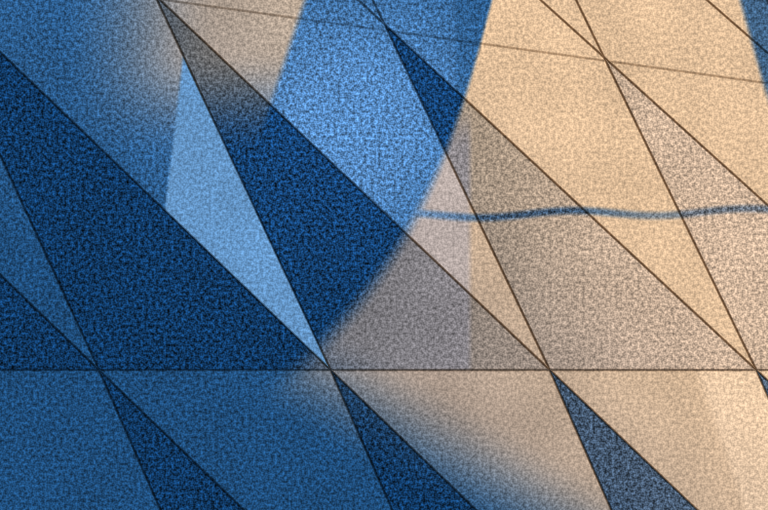
Reproduce this texture procedurally as a WebGL 2 fragment shader.

```glsl
#version 300 es
precision highp float;

#define CANVAS vec2(7.68, 5.10)
#define SEAM_Y 1.40
#define JOINT_WIDTH 0.011
#define JOINT_DEPTH 0.62
#define GRAIN_SCALE 27.0
#define GRAIN_SHADE 0.85
#define GRAIN_SUN 0.34
#define BAND_STRENGTH 0.72

uniform vec2 u_resolution;
out vec4 fragColor;

const vec3 SHADE_DARK = vec3(0.065, 0.215, 0.375);
const vec3 SHADE_DEEP_GLOW = vec3(0.09, 0.26, 0.45);
const vec3 SHADE_LIGHT = vec3(0.12, 0.295, 0.47);
const vec3 SKY_BLUE = vec3(0.34, 0.54, 0.76);
const vec3 FACET_BLUE = vec3(0.39, 0.58, 0.77);
const vec3 SUN_GREY = vec3(0.64, 0.58, 0.54);
const vec3 SUN_PEACH = vec3(0.89, 0.755, 0.61);
const vec3 LAVENDER = vec3(0.71, 0.67, 0.67);

vec2 hashGradient(vec2 cell) {
    vec3 h = fract(vec3(cell.xyx) * vec3(0.1031, 0.1030, 0.0973));
    h += dot(h, h.yzx + 33.33);
    float angle = 6.2832 * fract((h.x + h.y) * h.z);
    return vec2(cos(angle), sin(angle));
}

float gradientNoise(vec2 p) {
    vec2 i = floor(p), f = fract(p);
    vec2 w = f * f * f * (f * (f * 6.0 - 15.0) + 10.0);
    vec2 e = vec2(0.0, 1.0);
    float a = dot(hashGradient(i), f);
    float b = dot(hashGradient(i + e.yx), f - e.yx);
    float c = dot(hashGradient(i + e.xy), f - e.xy);
    float d = dot(hashGradient(i + e.yy), f - e.yy);
    return mix(mix(a, b, w.x), mix(c, d, w.x), w.y);
}

// Joints fan out from nodes spaced along the seam
float nodeX(float k) { return 0.99 + 2.38 * k - 0.063 * k * k; }
float steepX(float k, float h) {
    return nodeX(k) - h * (h > 0.0 ? 0.46 + 0.009 * k : 0.44);
}
float shallowX(float k, float h) {
    return nodeX(k) - h * (1.035 + 0.0045 * k * k);
}

float edge(float dist, float soft) { return smoothstep(-soft, soft, dist); }
float stroke(float dist, float width, float soft) {
    return 1.0 - smoothstep(width - soft, width + soft, abs(dist));
}

void main() {
    vec2 p = gl_FragCoord.xy / u_resolution * CANVAS;
    float px = CANVAS.y / u_resolution.y;
    float depth = CANVAS.y - p.y;
    float h = p.y - SEAM_Y;
    float above = edge(h, px);

    // Triangular slabs: counting crossed joints alternates their tone
    float balance = 0.0, joint = 0.0;
    for (int i = 0; i < 6; i++) {
        float k = float(i);
        float ds = p.x - steepX(k, h);
        float dl = p.x - shallowX(k, h);
        balance += edge(ds, px) - edge(dl, px);
        joint = max(joint, stroke(ds * 0.9, JOINT_WIDTH, px));
        joint = max(joint, stroke(dl * 0.69, JOINT_WIDTH, px));
    }
    float dark = clamp(balance + above, 0.0, 1.0);
    joint = max(joint, 0.8 * stroke(h, JOINT_WIDTH, px));
    float crossLine = depth - 0.138 * (p.x - 1.65);
    joint = max(joint, 0.5 * stroke(crossLine, JOINT_WIDTH, px));

    // Direct sun behind a curved shadow edge, fading out below
    float curveX = 4.92 - 0.26 * depth - 0.0196 * depth * depth * depth;
    float sun = edge(p.x - curveX, 0.025 + 0.015 * depth * depth);
    sun *= smoothstep(-0.55, 0.6, dot(p - vec2(4.2, 0.7), vec2(0.5, 0.86)));
    sun *= 1.0 - 0.65 * dark * (1.0 - above);
    sun *= 1.0 - 0.85 * edge(p.x - 7.4 - 0.28 * depth, 0.04)
               * (1.0 - smoothstep(0.8, 1.2, depth));

    // Warm patch at upper left
    float patchLight = edge(3.05 - 0.33 * depth - p.x, 0.05);
    patchLight *= smoothstep(0.6, 2.2, p.x) * (1.0 - smoothstep(0.5, 1.6, depth));
    sun = max(sun, 0.88 * patchLight);

    // Thin wavering shadow across the sunlit slabs
    float bandY = 2.145 + 0.03 * sin((p.x - 4.4) * 3.6) - 0.012 * (p.x - 5.0);
    float band = stroke(depth - bandY, 0.035, 0.03) * smoothstep(4.05, 4.25, p.x);
    sun *= 1.0 - BAND_STRENGTH * band * mix(1.0, 0.75, smoothstep(5.8, 6.6, p.x));

    // Skylit shade and the pale reflecting facet
    vec2 q = p - vec2(3.5, 3.7);
    float sky = exp(-0.45 * dot(q, q)) + 0.22 * smoothstep(2.0, 5.0, p.y);
    sky = min(sky, 1.0) * (1.0 - 0.35 * edge(p.x - 4.56, 0.03));
    float facet = edge(p.x - 1.9 + 0.12 * depth, 0.025);
    facet *= edge(steepX(1.0, h) - p.x, px) * (1.0 - dark) * above;
    vec3 shade = mix(mix(SHADE_LIGHT, SKY_BLUE, sky), FACET_BLUE, facet);
    shade = mix(shade, mix(SHADE_DARK, SHADE_DEEP_GLOW, sky), dark);

    // Sunlit stone, cooler toward the shadow edge
    float warmth = smoothstep(3.0, 8.0, p.x + 0.9 * (p.y - 1.5));
    vec3 lit = mix(SUN_GREY, SUN_PEACH, warmth);
    float cool = edge(4.7 - p.x, 0.04) * smoothstep(1.0, 1.5, depth) * above;
    lit = mix(lit, LAVENDER, 0.8 * cool);
    float cornerLight = edge(p.x - 7.0 - 0.35 * (depth - 3.8), 0.06) * (1.0 - above);
    lit += 0.06 * cornerLight;
    vec3 darkTint = mix(vec3(0.66, 0.70, 0.74), vec3(0.92, 0.94, 1.0),
                        smoothstep(3.0, 7.0, p.x));
    lit *= mix(vec3(1.0), darkTint, dark);
    vec3 color = mix(shade, lit, sun * (1.0 - facet));

    // Granite grain and broad mottling
    float grain = gradientNoise(p * GRAIN_SCALE)
                + 0.8 * gradientNoise(p * GRAIN_SCALE * 1.9 + 17.0);
    float roughness = mix(GRAIN_SHADE, GRAIN_SUN, max(sun, 0.8 * facet));
    roughness *= mix(0.6, 1.0, dark);
    color *= 1.0 + roughness * grain + 0.08 * gradientNoise(p * 1.7);

    color *= 1.0 - JOINT_DEPTH * joint * mix(vec3(0.85), vec3(0.85, 0.95, 1.05), sun);
    fragColor = vec4(clamp(color, 0.0, 1.0), 1.0);
}
```
